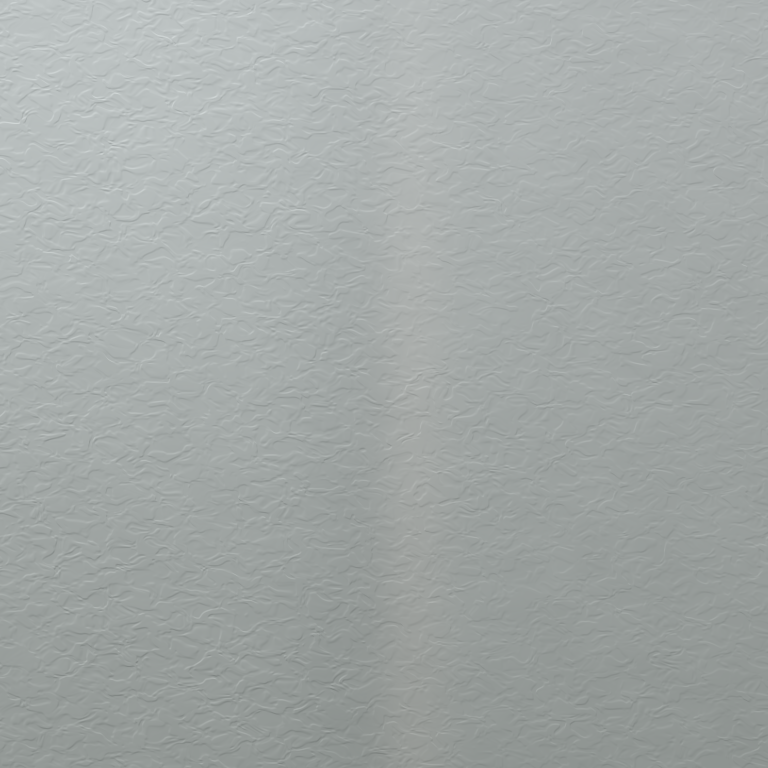
Write a Shadertoy shader that draws this texture.

```glsl
// Painted plaster wall: a fine orange-peel relief under soft light from the upper left.
// Warped value noise is flattened into plateaus, and its slope along the light
// direction shades a smooth wall gradient with a faint vertical crease.

const vec3 LOW_COLOR = vec3(0.567, 0.589, 0.578);   // bottom of the wall
const vec3 HIGH_COLOR = vec3(0.683, 0.703, 0.701);  // top of the wall
const vec3 GLOW_COLOR = vec3(0.056, 0.060, 0.062);  // added near the light
const vec3 WARM_COLOR = vec3(0.020, 0.012, 0.009);  // added beside the crease
const vec2 GLOW_CENTER = vec2(0.12, 0.88);
const float GLOW_FALLOFF = 4.0;
const float SIDE_FALLOFF = 0.018;    // darkening from left to right
const float CREASE_X = 0.477;
const float CREASE_DEPTH = 0.021;
const vec2 GRAIN_SCALE = vec2(78.0, 118.0);  // lumps across the canvas
const vec2 LIGHT_STEP = vec2(-0.0007, 0.0017);
const float RELIEF = 0.062;
const float MOTTLE = 0.012;

float hash(vec2 p) {
    return fract(sin(dot(p, vec2(127.1, 311.7))) * 43758.5453);
}

float noise(vec2 p) {
    vec2 cell = floor(p);
    vec2 f = fract(p);
    f = f * f * (3.0 - 2.0 * f);
    float bottom = mix(hash(cell), hash(cell + vec2(1.0, 0.0)), f.x);
    float top = mix(hash(cell + vec2(0.0, 1.0)), hash(cell + 1.0), f.x);
    return mix(bottom, top, f.y);
}

// Raised plateaus with ragged edges, plus a finer roughness
float plasterHeight(vec2 uv) {
    vec2 p = uv * GRAIN_SCALE;
    vec2 warp = vec2(noise(p * 0.6 + 17.0), noise(p * 0.6 + 53.0)) - 0.5;
    p += 1.6 * warp;
    p = mat2(0.96, 0.28, -0.28, 0.96) * p;
    float coarse = noise(p);
    float fine = noise(p * 2.1 + 31.0);
    float lumps = 0.68 * coarse + 0.32 * fine;
    return smoothstep(0.32, 0.66, lumps) + 0.22 * fine;
}

float bell(float x, float width) {
    return exp(-x * x / (width * width));
}

// Smooth light over the wall, without relief
vec3 wallColor(vec2 uv) {
    vec3 color = mix(LOW_COLOR, HIGH_COLOR, uv.y);
    vec2 toGlow = uv - GLOW_CENTER;
    color += GLOW_COLOR * exp(-GLOW_FALLOFF * dot(toGlow, toGlow));
    color -= SIDE_FALLOFF * (uv.x - 0.4);

    // Crease: a shaded side and a warmer lit side, fading upward
    float fade = mix(1.0, 0.35, smoothstep(0.55, 1.0, uv.y));
    float shade = bell(uv.x - CREASE_X, uv.x < CREASE_X ? 0.10 : 0.035);
    color -= CREASE_DEPTH * fade * shade;
    color += WARM_COLOR * fade * bell(uv.x - CREASE_X - 0.06, 0.05);
    return color;
}

void mainImage(out vec4 fragColor, in vec2 fragCoord) {
    vec2 uv = fragCoord / iResolution.xy;
    vec3 color = wallColor(uv);

    // Relief: slopes that face the light brighten, the others darken
    float slope = plasterHeight(uv - 0.5 * LIGHT_STEP) - plasterHeight(uv + 0.5 * LIGHT_STEP);
    float strength = mix(1.15, 0.75, smoothstep(0.2, 0.8, uv.x));
    strength *= 0.75 + 0.5 * noise(uv * 14.0);
    color += RELIEF * strength * slope;

    // Broad, barely visible unevenness
    color += MOTTLE * (noise(uv * vec2(22.0, 30.0) + 9.0) - 0.5);

    fragColor = vec4(clamp(color, 0.0, 1.0), 1.0);
}
```
